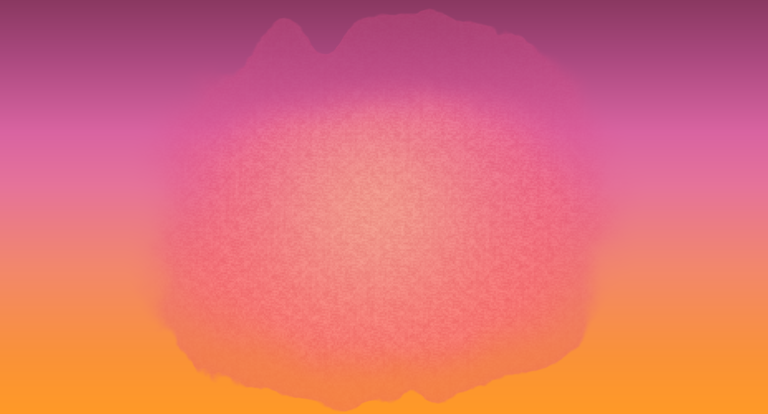
Reproduce this background procedurally as a WebGL 1 fragment shader.

```glsl
precision highp float;
// A plum-to-orange vertical sky with a ragged watercolour stain in the middle.
// The stain is two noise-warped superellipses: a thin outer wash and a denser
// pink body, lit by a soft peach glow and covered with fine paper grain.

uniform vec2 u_resolution;

// Sky colours, from top to bottom
const vec3 PLUM = vec3(0.54, 0.22, 0.38);
const vec3 MAUVE = vec3(0.66, 0.28, 0.49);
const vec3 ORCHID = vec3(0.85, 0.39, 0.63);
const vec3 ROSE = vec3(0.90, 0.45, 0.60);
const vec3 CORAL = vec3(0.95, 0.53, 0.42);
const vec3 AMBER = vec3(0.98, 0.57, 0.22);
const vec3 ORANGE = vec3(1.00, 0.60, 0.15);

// Stain colours
const vec3 WASH = vec3(0.88, 0.31, 0.53);
const vec3 BODY_TOP = vec3(0.91, 0.38, 0.57);
const vec3 BODY_LOW = vec3(0.97, 0.44, 0.43);
const vec3 GLOW = vec3(0.945, 0.61, 0.54);

// Stain layout, in units of the canvas height from its centre
const vec2 WASH_CENTER = vec2(-0.01, -0.005);
const vec2 WASH_SIZE = vec2(0.62, 0.465);
const vec2 BODY_CENTER = vec2(-0.01, -0.055);
const vec2 BODY_SIZE = vec2(0.56, 0.37);
const vec2 GLOW_CENTER = vec2(-0.025, -0.01);
const vec2 GLOW_SIZE = vec2(0.27, 0.25);
const float ROUNDNESS = 2.4;
const float RAGGED = 0.22;
const float WASH_OPACITY = 0.28;
const float BODY_OPACITY = 0.94;
const float GRAIN_SCALE = 250.0;
const float GRAIN_STRENGTH = 0.075;

float hash(vec2 p) {
  return fract(sin(dot(p, vec2(127.1, 311.7))) * 43758.55);
}

float noise(vec2 p) {
  vec2 i = floor(p);
  vec2 f = fract(p);
  f = f * f * (3.0 - 2.0 * f);
  return mix(mix(hash(i), hash(i + vec2(1.0, 0.0)), f.x),
             mix(hash(i + vec2(0.0, 1.0)), hash(i + 1.0), f.x), f.y);
}

float fbm(vec2 p) {
  float sum = 0.0;
  float weight = 0.5;
  for (int i = 0; i < 5; i++) {
    sum += weight * noise(p);
    p = p * 2.03 + 17.3;
    weight *= 0.5;
  }
  return sum;
}

// One linear stop of the sky ramp
vec3 blend(vec3 below, vec3 above, float from, float to, float t) {
  return mix(below, above, clamp((t - from) / (to - from), 0.0, 1.0));
}

vec3 sky(float depth) {
  vec3 c = blend(PLUM, MAUVE, 0.0, 0.13, depth);
  c = blend(c, ORCHID, 0.13, 0.32, depth);
  c = blend(c, ROSE, 0.32, 0.45, depth);
  c = blend(c, CORAL, 0.45, 0.65, depth);
  c = blend(c, AMBER, 0.65, 0.86, depth);
  return blend(c, ORANGE, 0.86, 1.0, depth);
}

// Positive inside, zero on the rim
float superellipse(vec2 p, vec2 size) {
  vec2 q = pow(abs(p) / size + 0.0001, vec2(ROUNDNESS));
  return 1.0 - pow(q.x + q.y, 1.0 / ROUNDNESS);
}

float bump(float x, float center, float width) {
  float d = (x - center) / width;
  return exp(-d * d);
}

void main() {
  vec2 uv = gl_FragCoord.xy / u_resolution;
  vec2 p = (gl_FragCoord.xy - 0.5 * u_resolution) / u_resolution.y;
  vec3 color = sky(1.0 - uv.y);
  float ragged = RAGGED * (fbm(p * 7.0 + 5.0) - 0.48);

  // Outer wash: crisp torn top and bottom, faded sides
  float wash = superellipse(p - WASH_CENTER, WASH_SIZE) + ragged;
  float notches = p.y > 0.0
    ? 0.12 * bump(p.x, -0.143, 0.045) + 0.10 * bump(p.x, -0.35, 0.07)
    : 0.08 * bump(p.x, 0.068, 0.03);
  wash -= notches * smoothstep(0.1, 0.3, abs(p.y));
  float side = smoothstep(0.33, 0.58, abs(p.x)) * smoothstep(-0.36, -0.1, p.y);
  float washMask = smoothstep(0.0, mix(0.018, 0.32, side), wash);
  float fringe = washMask * exp(-max(wash, 0.0) * 30.0) * (1.0 - side);
  color = mix(color, WASH, washMask * (WASH_OPACITY + 0.08 * fringe));

  // Dense body with a central glow
  float body = superellipse(p - BODY_CENTER, BODY_SIZE) + ragged * 0.8;
  float bodyMask = smoothstep(-0.02, 0.34, body);
  vec3 pigment = mix(BODY_LOW, BODY_TOP, smoothstep(-0.35, 0.3, p.y));
  vec2 g = (p - GLOW_CENTER) / GLOW_SIZE;
  pigment = mix(pigment, GLOW, 0.92 * exp(-dot(g, g)));
  color = mix(color, pigment, BODY_OPACITY * bodyMask);

  // Paper grain, strongest where the pigment is dense
  float grain = 0.6 * noise(p * GRAIN_SCALE + 300.0)
              + 0.4 * noise(p * GRAIN_SCALE * 0.45 + 90.0) - 0.5;
  float grainMask = 0.25 * washMask + 0.75 * bodyMask;
  color += grain * GRAIN_STRENGTH * grainMask * vec3(0.6, 1.5, 1.2);

  gl_FragColor = vec4(clamp(color, 0.0, 1.0), 1.0);
}
```
